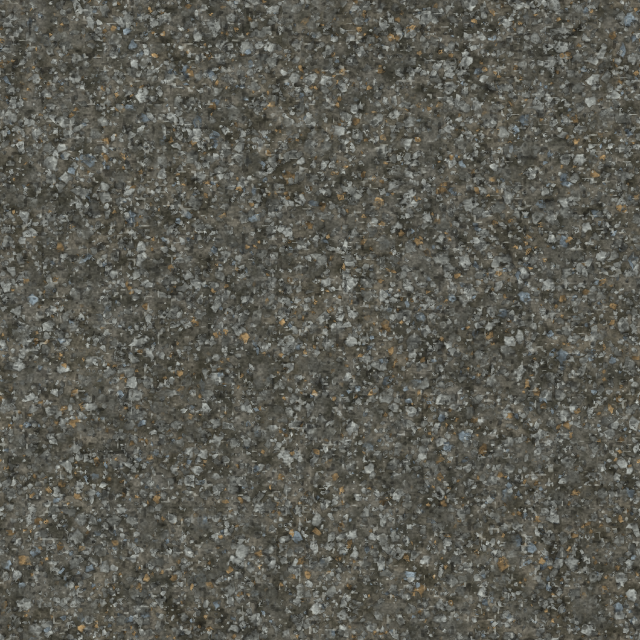
Give the GLSL for this texture, as a Shadertoy shader.

```glsl
const float TAU = 6.2832;
const vec3 TAR_DARK = vec3(0.22, 0.22, 0.19);
const vec3 TAR_LIGHT = vec3(0.43, 0.425, 0.395);
const vec3 STONE_DARK = vec3(0.32, 0.325, 0.305);
const vec3 STONE_LIGHT = vec3(0.57, 0.585, 0.565);
const vec3 OCHRE = vec3(0.50, 0.42, 0.30);
const vec3 SLATE = vec3(0.40, 0.44, 0.46);
const vec3 FLECK = vec3(0.68, 0.69, 0.66);

float hash(vec2 p) {
    return fract(sin(dot(p, vec2(127.1, 311.7))) * 43758.55);
}

// Value noise that wraps after a whole number of cells
float noise(vec2 uv, float cells, float seed) {
    vec2 p = uv * cells;
    vec2 i = floor(p);
    vec2 f = fract(p);
    f = f * f * (3.0 - 2.0 * f);
    vec2 a = mod(i, cells) + seed;
    vec2 b = mod(i + 1.0, cells) + seed;
    return mix(mix(hash(a), hash(vec2(b.x, a.y)), f.x),
               mix(hash(vec2(a.x, b.y)), hash(b), f.x), f.y);
}

float fbm(vec2 uv, float cells, float seed) {
    float sum = 0.0;
    float weight = 0.5;
    for (int i = 0; i < 4; i++) {
        sum += weight * noise(uv, cells, seed + float(i) * 7.3);
        cells *= 2.0;
        weight *= 0.6;
    }
    return sum / 1.088;
}

// Irregular six-sided chip
float chipDistance(vec2 p, float radius, vec2 id) {
    float d = -1.0;
    for (int k = 0; k < 6; k++) {
        float side = float(k);
        float angle = (side + 0.8 * hash(id + side * 1.7)) * TAU / 6.0;
        float reach = radius * mix(0.6, 1.0, hash(id + side * 2.3 + 40.0));
        d = max(d, dot(p, vec2(cos(angle), sin(angle))) - reach);
    }
    return d;
}

vec3 chipColour(vec2 id, float ochreShare) {
    float tone = hash(id + 11.3);
    float kind = hash(id + 23.9);
    vec3 colour = mix(STONE_DARK, STONE_LIGHT, tone);
    if (kind < ochreShare) colour = OCHRE * mix(0.75, 1.2, tone);
    else if (kind > 0.92) colour = SLATE * mix(0.8, 1.2, tone);
    return colour;
}

// Scatters one chip per cell over the ground, each with a dark crevice
vec3 addChips(vec3 ground, vec2 uv, float cells, float density, float ochreShare, float seed) {
    vec2 p = uv * cells;
    vec2 base = floor(p);
    float blur = 0.04 + 0.8 * cells / iResolution.y;
    vec2 rough = vec2(noise(uv, cells * 3.0, seed), noise(uv, cells * 3.0, seed + 5.0)) - 0.5;
    float wear = fbm(uv, cells * 2.0, seed + 9.0);
    for (int y = -1; y <= 1; y++) {
        for (int x = -1; x <= 1; x++) {
            vec2 cell = base + vec2(x, y);
            vec2 id = mod(cell, cells) + seed;
            if (hash(id + 3.1) > density) continue;
            vec2 centre = cell + mix(vec2(0.15), vec2(0.85), vec2(hash(id), hash(id + 6.7)));
            float angle = TAU * hash(id + 8.9);
            float c = cos(angle);
            float s = sin(angle);
            vec2 q = mat2(c, -s, s, c) * (p - centre + 0.22 * rough);
            q.y *= mix(1.0, 1.6, hash(id + 17.0));
            float radius = mix(0.28, 0.58, hash(id + 14.2));
            float d = chipDistance(q, radius, id);
            float facet = 1.0 + 0.22 * q.x / radius + 0.45 * (wear - 0.5);
            float cover = smoothstep(blur, -blur, d) * smoothstep(0.22, 0.46, wear);
            ground *= 1.0 - 0.2 * smoothstep(0.18, 0.0, d);
            ground = mix(ground, chipColour(id, ochreShare) * facet, cover);
        }
    }
    return ground;
}

void mainImage(out vec4 fragColor, in vec2 fragCoord) {
    vec2 uv = fragCoord / iResolution.xy;

    // Tar binder
    float binder = fbm(uv, 64.0, 2.0);
    vec3 colour = mix(TAR_DARK, TAR_LIGHT, smoothstep(0.15, 0.85, binder));
    colour *= mix(vec3(1.04, 1.0, 0.94), vec3(1.0), noise(uv, 24.0, 31.0));

    // Crushed stone, from grit to large chips
    colour = addChips(colour, uv, 120.0, 0.45, 0.12, 51.0);
    colour = addChips(colour, uv, 46.0, 0.55, 0.03, 83.0);
    colour = addChips(colour, uv, 76.0, 0.42, 0.10, 67.0);

    // Tar smears, pits and pale flecks
    float smear = smoothstep(0.54, 0.72, fbm(uv, 40.0, 97.0));
    colour = mix(colour, mix(TAR_DARK, TAR_LIGHT, binder), 0.75 * smear);
    float pit = smoothstep(0.68, 0.9, noise(uv, 150.0, 113.0));
    colour *= 1.0 - 0.28 * pit;
    float fleck = smoothstep(0.74, 0.95, noise(uv, 190.0, 127.0));
    colour = mix(colour, FLECK, 0.6 * fleck * (1.0 - smear));

    // Fine grain and broad tone drift
    float grain = noise(uv, 256.0, 139.0) + noise(uv, 420.0, 151.0) - 1.0;
    colour *= 1.0 + 0.22 * grain + 0.1 * (noise(uv, 9.0, 163.0) - 0.5);
    fragColor = vec4(clamp(colour, 0.0, 1.0), 1.0);
}
```
